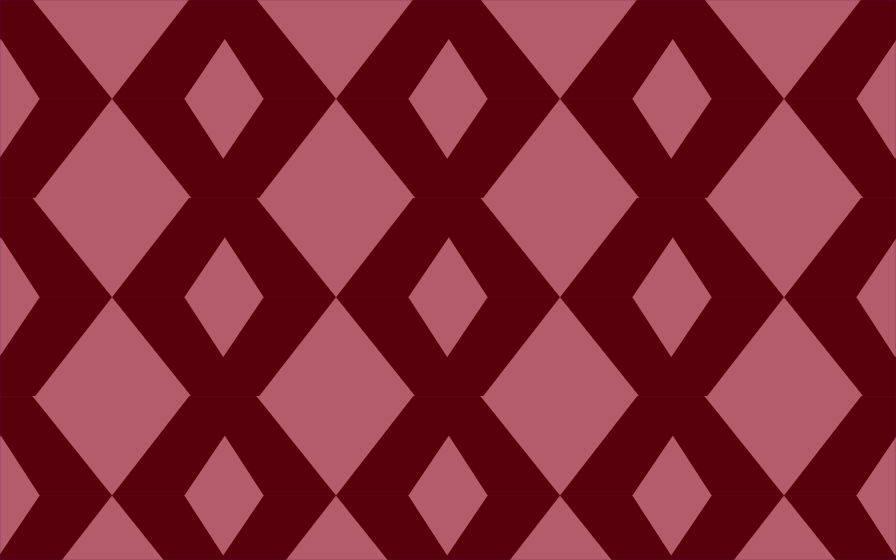
This pattern is drawn by a WebGL 2 fragment shader. Its source:

```glsl
#version 300 es
precision highp float;

#define REPEATS vec2(4.0, 2.8235)
#define ROW_OFFSET 0.325
#define SMALL_HALF vec2(0.177, 0.302)
#define LARGE_SLOPE 0.698
#define SMALL_LEAN 0.012
#define LARGE_LEAN -0.0104
#define LINE_WIDTH 0.002
#define SEAM_STRENGTH 0.08
#define FRAME_STRENGTH 0.16

uniform vec2 u_resolution;
out vec4 fragColor;

const vec3 MAROON = vec3(0.35, 0.0, 0.05);
const vec3 ROSE = vec3(0.71, 0.36, 0.42);
const vec3 VIOLET = vec3(0.29, 0.13, 0.42);

// Coverage of the region where field < 0, given its change per pixel
float coverage(float field, float perPixel) {
    return clamp(0.5 - field / perPixel, 0.0, 1.0);
}

// Small diamond in the middle of each cell
float smallDiamond(vec2 cell, vec2 cellPixels) {
    cell.x -= SMALL_LEAN * cell.y;
    vec2 a = abs(cell) / SMALL_HALF;
    return coverage(a.x + a.y - 1.0, length(1.0 / (SMALL_HALF * cellPixels)));
}

// Triangles at the cell sides, meeting as large diamonds across rows
float largeDiamond(vec2 cell, vec2 cellPixels) {
    float side = abs(fract(cell.x - LARGE_LEAN * cell.y) - 0.5);
    float field = side - LARGE_SLOPE * abs(cell.y);
    return coverage(field, length(vec2(1.0, LARGE_SLOPE) / cellPixels));
}

// Thin line; distance and width in canvas heights
float hairline(float dist, float width) {
    return coverage(dist - 0.5 * width, 1.0 / u_resolution.y);
}

void main() {
    vec2 uv = gl_FragCoord.xy / u_resolution;
    vec2 cellPixels = u_resolution / REPEATS;
    vec2 cell = uv * REPEATS - vec2(0.0, ROW_OFFSET);
    cell -= floor(cell + 0.5);

    // Two-colour diamonds
    float rose = max(smallDiamond(cell, cellPixels), largeDiamond(cell, cellPixels));
    vec3 color = mix(MAROON, ROSE, rose);

    // Faint seams halfway and between rows
    float seamDist = min(abs(cell.y), 0.5 - abs(cell.y)) / REPEATS.y;
    float seam = hairline(seamDist, 0.5 * LINE_WIDTH) * (1.0 - rose);
    color = mix(color, ROSE, SEAM_STRENGTH * seam);

    // Faint violet frame
    vec2 border = min(uv, 1.0 - uv) * u_resolution / u_resolution.y;
    float frame = hairline(min(border.x, border.y), 2.0 * LINE_WIDTH);
    color = mix(color, VIOLET, FRAME_STRENGTH * frame);

    fragColor = vec4(color, 1.0);
}
```
